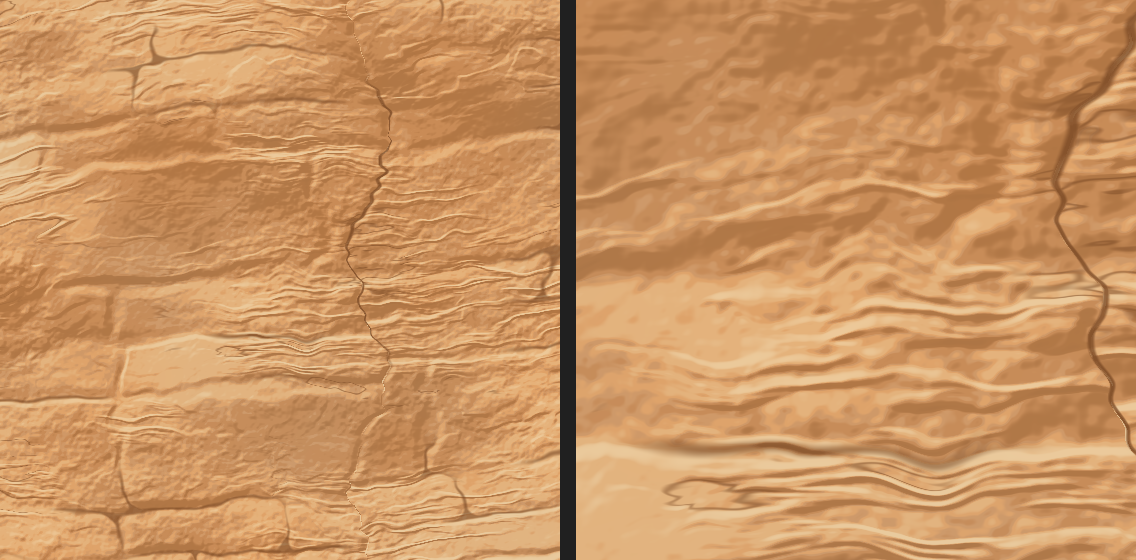
Left, the full canvas; right, a detail of the centre.
Write a Shadertoy shader that draws this texture.

```glsl
// Weathered sandstone cliff: tilted, uneven beds split into rounded blocks along a fault.
// A height field of blocks, chipped scarps, thin laminae and grit is lit from the upper left,
// then the light and mineral stains pick a colour from an ochre ramp.

const float BED_COUNT = 8.0;       // beds per canvas height
const float BED_UNEVEN = 0.33;     // variation of bed thickness
const float BLOCK_HEIGHT = 0.019;
const float LAMINA_HEIGHT = 0.0075;
const float SCARP_HEIGHT = 0.0055;
const float ROUGH_HEIGHT = 0.014;
const float GRIT_HEIGHT = 0.0038;
const float LIGHT_STEP = 0.0018;   // spacing of the slope samples
const float LIGHT_GAIN = 0.95;
const float STAIN_GAIN = 2.1;
const float EXPOSURE = 0.13;
const vec2 LIGHT_DIR = vec2(-0.5, 0.87);

const vec3 CREVICE = vec3(0.47, 0.28, 0.14);
const vec3 UMBER = vec3(0.69, 0.47, 0.28);
const vec3 OCHRE = vec3(0.78, 0.55, 0.35);
const vec3 DUST = vec3(0.81, 0.60, 0.41);
const vec3 ORANGE = vec3(0.87, 0.64, 0.42);
const vec3 SAND = vec3(0.89, 0.70, 0.49);
const vec3 CREAM = vec3(0.92, 0.79, 0.61);

float hash(vec2 p) {
    return fract(sin(dot(p, vec2(127.1, 311.7))) * 43758.5453);
}

float noise(vec2 p) {
    vec2 i = floor(p), f = fract(p);
    f = f * f * (3.0 - 2.0 * f);
    return mix(mix(hash(i), hash(i + vec2(1, 0)), f.x),
               mix(hash(i + vec2(0, 1)), hash(i + vec2(1, 1)), f.x), f.y);
}

float fbm(vec2 p) {
    float sum = 0.0, amp = 0.5;
    for (int i = 0; i < 4; i++) {
        sum += amp * noise(p);
        p = mat2(1.6, 1.2, -1.2, 1.6) * p + 7.3;
        amp *= 0.5;
    }
    return sum / 0.9375;
}

// Signed horizontal distance to the jagged fault
float faultOffset(vec2 p) {
    float bend = 0.66 + 0.032 * sin(15.0 * p.y - 3.4);
    float jag = 0.025 * (noise(vec2(p.y * 22.0, 3.0)) - 0.5)
              + 0.014 * (noise(vec2(p.y * 75.0, 8.0)) - 0.5);
    return p.x - bend - jag;
}

// Where the rock is broken up and the blocks are lost
float brokenness(vec2 p) {
    return smoothstep(0.42, 0.68, noise(p * vec2(3.2, 4.5) + 11.0));
}

// Bends the canvas so the beds become level
vec2 bedding(vec2 p) {
    float side = step(0.0, faultOffset(p));
    float dome = mix(0.015, 0.075, smoothstep(0.3, 0.7, p.y)) * sin(3.0 * p.x);
    float lift = mix(dome, 0.14 * p.x - 0.045, side);
    vec2 wander = vec2(fbm(p * 7.0 + 4.0), fbm(p * vec2(6.0, 9.0) + 19.0)) - 0.5;
    vec2 chips = vec2(noise(p * 36.0 + 2.0), noise(p * 31.0 + 9.0)) - 0.5;
    return p - vec2(0.0, lift) + wander * vec2(0.10, 0.055) + chips * vec2(0.012, 0.008);
}

// Signed distance to the block outline, negative inside; also gives the block's id
float blockDistance(vec2 q, out vec2 id) {
    float row = q.y * BED_COUNT + BED_UNEVEN * sin(q.y * 17.0);
    float rowRate = BED_COUNT + BED_UNEVEN * 17.0 * cos(q.y * 17.0);
    float bed = floor(row);
    float colRate = mix(1.5, 3.4, hash(vec2(bed, 5.0)));
    float col = q.x * colRate + 7.0 * hash(vec2(bed, 9.0));
    id = vec2(floor(col), bed);
    vec2 rate = vec2(colRate, max(rowRate, 2.5));
    vec2 inset = abs(fract(vec2(col, row)) - 0.5) / rate - 0.5 / rate + 0.022;
    return length(max(inset, 0.0)) + min(max(inset.x, inset.y), 0.0) - 0.022;
}

float lamina(vec2 q) {
    return fbm(vec2(q.x * 5.0, q.y * 34.0) + 2.0);
}

// Short curved steps left by flaked rock
float scarps(vec2 q) {
    float level = 5.0 * fbm(q * vec2(8.0, 15.0) + 33.0);
    return floor(level) + smoothstep(0.3, 0.7, fract(level));
}

float relief(vec2 p) {
    vec2 q = bedding(p), id;
    float broken = brokenness(p);
    float d = blockDistance(q, id);
    float bevel = mix(0.010, 0.030, hash(id + 3.0));
    float block = smoothstep(0.0, bevel, -d) * mix(0.35, 1.0, hash(id));
    float ridge = 1.0 - smoothstep(0.0, 0.10, abs(lamina(q) - 0.52));
    float ledges = ridge * smoothstep(0.55, 0.78, noise(p * vec2(4.0, 8.0) + 30.0));
    float crust = 0.6 + 0.9 * smoothstep(0.3, 0.75, noise(p * 6.0 + 81.0));
    float h = BLOCK_HEIGHT * block * (1.0 - 0.65 * broken);
    h += LAMINA_HEIGHT * ledges;
    h += SCARP_HEIGHT * scarps(q) * (0.3 + 0.7 * broken);
    h += ROUGH_HEIGHT * fbm(q * vec2(17.0, 25.0)) * (0.7 + 0.6 * broken);
    h += GRIT_HEIGHT * crust * (noise(p * 72.0 + 3.0) + 0.55 * noise(p * 150.0 + 5.0));
    return h * mix(0.75, 1.0, smoothstep(0.0, 0.014, abs(faultOffset(p))));
}

void mainImage(out vec4 fragColor, in vec2 fragCoord) {
    vec2 p = fragCoord / iResolution.y;

    // Slope lighting
    float h = relief(p);
    vec2 slope = vec2(relief(p + vec2(LIGHT_STEP, 0.0)),
                      relief(p + vec2(0.0, LIGHT_STEP))) - h;
    float light = -LIGHT_GAIN * dot(slope / LIGHT_STEP, LIGHT_DIR);

    // Stains and the tint of each block
    vec2 q = bedding(p), id;
    float d = blockDistance(q, id);
    float stain = STAIN_GAIN * (fbm(p * vec2(3.0, 4.5) + 40.0) - 0.5);
    stain += 0.8 * (fbm(q * vec2(8.0, 20.0) + 15.0) - 0.5);
    stain += 0.4 * (hash(id + 21.0) - 0.5) * smoothstep(0.0, 0.02, -d);
    float s = light + stain + EXPOSURE;
    float tone = 0.5 + 0.5 * s / sqrt(0.36 + s * s);

    // Ochre ramp
    vec3 color = mix(UMBER * 0.97, UMBER, smoothstep(0.0, 0.05, tone));
    color = mix(color, OCHRE, smoothstep(0.08, 0.25, tone));
    color = mix(color, DUST, smoothstep(0.34, 0.48, tone));
    color = mix(color, ORANGE, smoothstep(0.52, 0.66, tone));
    color = mix(color, SAND, smoothstep(0.70, 0.84, tone));
    color = mix(color, CREAM, smoothstep(0.89, 0.99, tone));
    float tint = fbm(p * 4.0 + 60.0) - 0.5;
    color += tint * vec3(0.04, -0.02, -0.06);

    // Dark seams under beds, between laminae and along the fault
    float seam = smoothstep(0.005, 0.0, -d) * smoothstep(0.5, 0.75, noise(p * vec2(7.0, 11.0) + 70.0));
    float split = smoothstep(0.02, 0.0, abs(lamina(q) - 0.43))
                * smoothstep(0.65, 0.85, noise(p * vec2(6.0, 10.0) + 52.0));
    float width = 0.0005 + 0.006 * noise(vec2(p.y * 17.0, 1.0));
    float fault = smoothstep(width, width * 0.2, abs(faultOffset(p)))
                * smoothstep(0.3, 0.42, p.y) * smoothstep(0.9, 0.8, p.y);
    color = mix(color, CREVICE, max(0.75 * fault, max(0.6 * seam, 0.5 * split)));

    fragColor = vec4(color, 1.0);
}
```
